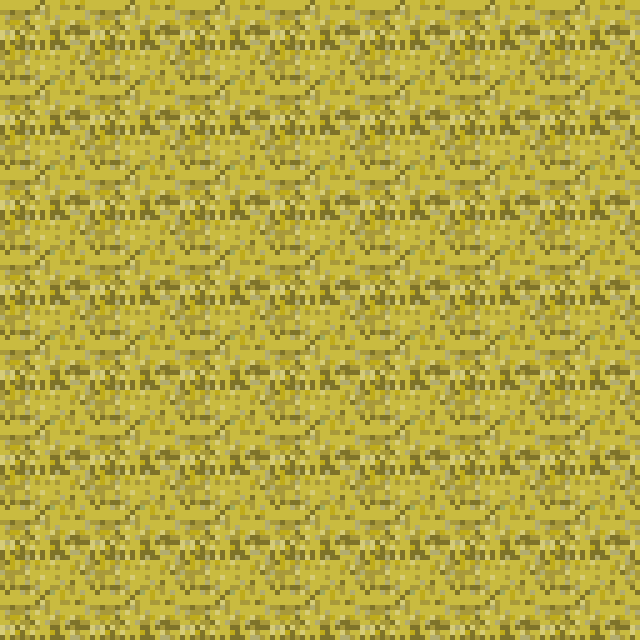
Write a three.js fragment shader that draws this pattern.

```glsl
#define CELLS 128.0
#define TILE vec2(18.0, 17.0)
#define BASE vec3(0.79, 0.735, 0.25)
#define GOLD vec3(0.75, 0.67, 0.10)
#define OLIVE vec3(0.66, 0.60, 0.23)
#define DARK vec3(0.495, 0.45, 0.165)
#define LIGHT vec3(0.84, 0.80, 0.47)
#define GRAY vec3(0.70, 0.675, 0.44)
#define GREEN vec3(0.62, 0.66, 0.36)
#define SEED 7.3

varying vec2 vUv;

float hash(vec2 p) {
  vec3 q = fract(vec3(p.xyx) * 0.1031 + SEED * 0.137);
  q += dot(q, q.yzx + 33.33);
  return fract((q.x + q.y) * q.z);
}

bool within(float v, float low, float high) {
  return v > low - 0.5 && v < high + 0.5;
}

// Diagonal run of cells, wrapping vertically through the tile
bool stair(vec2 cell, vec2 start, float slope, float count) {
  vec2 d = cell - start;
  return within(d.x, 0.0, count - 1.0)
      && mod(d.y - slope * d.x + 0.5, TILE.y) < 1.0;
}

// Scattered colours, with a calm strip and a sparser lower corner
vec3 speckle(vec2 cell) {
  bool calm = within(cell.x, -1.0, 6.0) && within(cell.y, 0.0, 1.0);
  bool sparse = within(cell.x, 5.0, 13.0) && within(cell.y, 10.0, 13.0);
  float pick = hash(cell + 3.0 * TILE);
  if (calm || (sparse && hash(cell + 91.0) < 0.3)) return BASE;
  if (pick < 0.085) return DARK;
  if (pick < 0.255) return OLIVE;
  if (pick < 0.325) return LIGHT;
  if (pick < 0.405) return GRAY;
  if (pick < 0.495) return GOLD;
  return BASE;
}

// One tile; rows count downwards
vec3 tileColor(vec2 cell) {
  vec3 color = speckle(cell);
  float chance = hash(cell + 47.0);
  bool evenColumn = mod(cell.x + 0.5, 2.0) < 1.0;

  // Broken bar and curved lower edge
  if (within(cell.y, 2.0, 2.0) && within(cell.x, 0.0, 6.0))
    color = chance < 0.5 ? DARK : OLIVE;
  float ring = abs(length(cell - vec2(2.0, 8.5)) - 3.7);
  if (ring < 0.5 && cell.y > 9.5)
    color = chance < 0.5 ? OLIVE : GRAY;

  // Stepped diagonals
  if (stair(cell, vec2(6.0, 2.0), -1.0, 4.0) ||
      stair(cell, vec2(4.0, 7.0), -1.0, 3.0) ||
      stair(cell, vec2(10.0, 6.0), 1.0, 4.0) ||
      stair(cell, vec2(-4.0, 5.0), 1.0, 2.0))
    color = chance < 0.75 ? DARK : OLIVE;

  // Upright strokes with pale tops, and a row of dots
  if (evenColumn && within(cell.x, 0.0, 12.0) && within(cell.y, 8.0, 9.0))
    color = DARK;
  if (evenColumn && within(cell.x, 0.0, 2.0) && within(cell.y, 6.0, 7.0))
    color = LIGHT;
  if (within(cell.x, 2.0, 2.0) && within(cell.y, 9.0, 11.0))
    color = GOLD;
  if (evenColumn && within(cell.x, 0.0, 4.0) && within(cell.y, 15.0, 15.0))
    color = DARK;
  if (within(cell.x, 10.0, 10.0) && within(cell.y, 16.0, 16.0))
    color = GREEN;
  return color;
}

vec3 pattern(vec2 uv) {
  vec2 cell = floor(vec2(uv.x, 1.0 - uv.y) * CELLS);
  cell = mod(cell + vec2(4.5, 0.5), TILE);
  return tileColor(floor(cell) - vec2(4.0, 0.0));
}

void main() {
  // Average four points per fragment to smooth the cell edges
  vec2 footprint = fwidth(vUv);
  vec3 color = vec3(0.0);
  for (int i = 0; i < 4; i++) {
    vec2 corner = vec2(mod(float(i), 2.0), floor(float(i) / 2.0)) - 0.5;
    color += pattern(vUv + corner * 0.5 * footprint);
  }
  gl_FragColor = vec4(color * 0.25, 1.0);
}
```
